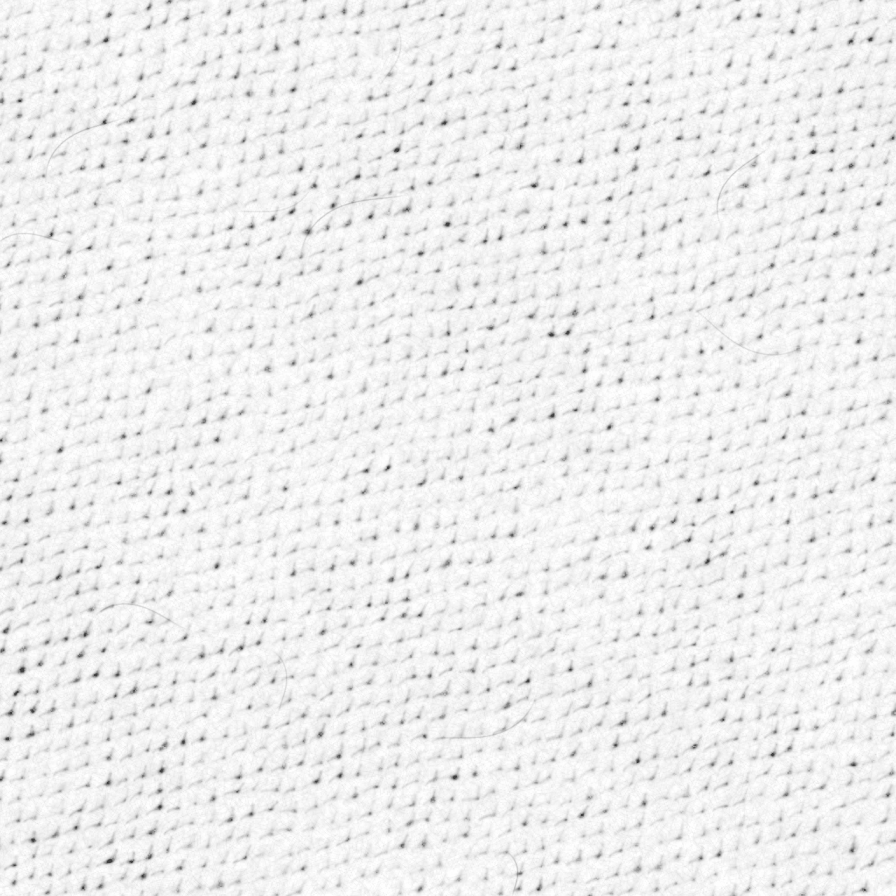
This texture is drawn by a WebGL 1 fragment shader. Its source:

```glsl
precision highp float;
uniform vec2 u_resolution;

float hash(vec2 p) {
  vec3 q = fract(vec3(p.xyx) * 0.1031);
  q += dot(q, q.yzx + 33.33);
  return fract((q.x + q.y) * q.z);
}

float noise(vec2 p) {
  vec2 i = floor(p), f = fract(p);
  f = f * f * (3.0 - 2.0 * f);
  return mix(mix(hash(i), hash(i + vec2(1.0, 0.0)), f.x),
             mix(hash(i + vec2(0.0, 1.0)), hash(i + 1.0), f.x), f.y);
}

mat2 rotation(float a) {
  return mat2(cos(a), -sin(a), sin(a), cos(a));
}

float segmentDistance(vec2 p, vec2 a, vec2 b) {
  vec2 ab = b - a;
  return length(p - a - ab * clamp(dot(p - a, ab) / dot(ab, ab), 0.0, 1.0));
}

float softLine(float d, float width) {
  return exp(-d * d / (width * width));
}

// Shade between the loops: holes on a leaning lattice, creases, sagging links
float knitShade(vec2 s, float wear) {
  float shade = 0.0;
  for (int j = -1; j <= 1; j++) {
    for (int i = -1; i <= 1; i++) {
      float row = floor(s.y) + float(j);
      float shift = 0.37 * row;
      vec2 id = vec2(floor(s.x - shift) + float(i), row);
      vec2 jitter = vec2(hash(id + 7.3), hash(id + 41.7)) - 0.5;
      vec2 d = s - id - vec2(shift + 0.5, 0.5) - 0.24 * jitter;
      float depth = hash(id + 90.1);
      float lean = 0.24 + 0.16 * jitter.y;

      vec2 h = vec2(d.x - 0.35 * d.y, d.y);
      float hole = softLine(length(h * vec2(0.85, 1.1)), 0.09 + 0.06 * depth);
      float crease = softLine(segmentDistance(d, vec2(0.0), vec2(lean, 0.42)), 0.09);
      vec2 sag = d + vec2(0.0, 0.5 * d.x * (d.x + 0.5));
      float link = softLine(segmentDistance(sag, vec2(0.0), vec2(-0.55, -0.10)), 0.085);
      float hollow = softLine(length(d - vec2(0.03, 0.05)), 0.3);

      shade += hole * (0.09 + 0.34 * depth * depth * depth) * wear;
      shade += (crease * (0.02 + 0.09 * depth) + link * (0.02 + 0.09 * hash(id + 3.9))) * wear;
      shade += 0.035 * hollow;
    }
  }
  return shade;
}

// Fine wool fibres running in several directions
float fibreShade(vec2 uv) {
  float shade = 0.0;
  for (int k = 0; k < 4; k++) {
    float a = float(k);
    vec2 q = rotation(0.4 + a * 0.8) * (uv + 0.012 * noise(uv * 40.0 + a * 9.0));
    float ridge = 1.0 - abs(2.0 * noise(q * vec2(65.0, 260.0) + a * 31.0) - 1.0);
    shade += pow(ridge, 4.0);
  }
  return shade * 0.25;
}

// A few loose hairs lying as thin arcs
float hairShade(vec2 uv) {
  float shade = 0.0;
  for (int k = 0; k < 12; k++) {
    vec2 id = vec2(float(k), 5.0);
    vec2 d = uv - vec2(hash(id), hash(id + 17.0));
    float radius = 0.04 + 0.08 * hash(id + 29.0);
    d = rotation(6.2832 * hash(id + 53.0)) * d;
    float bend = radius * (1.0 + 0.12 * sin(3.0 * atan(d.y, d.x)));
    float span = 1.0 - smoothstep(0.3, 0.8, abs(atan(d.y, d.x)));
    shade += softLine(length(d) - bend, 0.001) * span * (0.06 + 0.14 * hash(id + 71.0));
  }
  return shade;
}

void main() {
  vec2 uv = gl_FragCoord.xy / u_resolution;

  // Tilted rows, pulled slightly out of line
  vec2 pull = vec2(noise(uv * 9.0), noise(uv * 9.0 + 50.0)) - 0.5;
  vec2 wobble = vec2(noise(uv * 45.0 + 20.0), noise(uv * 45.0 + 80.0)) - 0.5;
  vec2 stitch = rotation(0.19) * (uv + 0.010 * pull + 0.006 * wobble) * vec2(43.5, 43.0);

  // Uneven density of the fabric
  float patches = 0.5 * noise(uv * 5.0 + 11.0) + 0.5 * noise(uv * 14.0 + 3.0);
  float wear = 0.6 + 0.8 * patches;

  float grain = hash(floor(uv * 512.0)) - 0.5;
  float fluff = noise(uv * 240.0) - 0.5;
  float knit = knitShade(stitch, wear);
  float value = 1.01 - 0.022 * patches - 0.10 * fibreShade(uv);
  value -= knit * (1.0 + 1.0 * fluff + 0.5 * grain);
  value -= hairShade(uv);
  value += 0.03 * grain + 0.025 * fluff;

  gl_FragColor = vec4(vec3(clamp(value, 0.25, 0.995)), 1.0);
}
```
